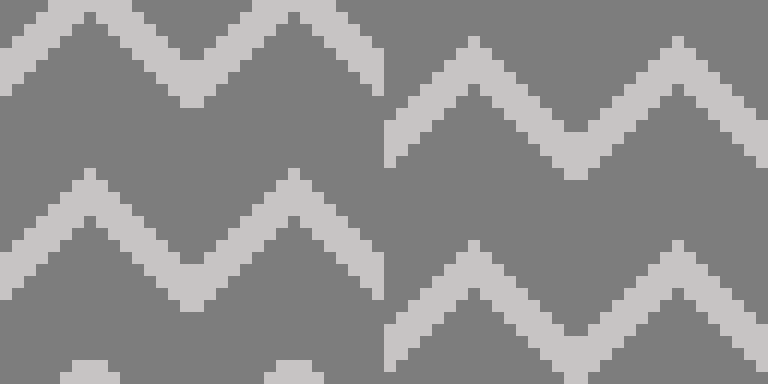
Give the GLSL for this pattern, as a Shadertoy shader.

```glsl
// Pale blocky zigzag bands on grey, in two square tiles with the right one dropped.

// 1 inside a zigzag band, 0 on the ground; p is in blocks, measured from the top left
float zigzag(vec2 p) {
    vec2 block = floor(p);
    float tile = floor(block.x / 32.0);
    vec2 local = mod(block - vec2(0.0, 6.0 * tile), 32.0);

    // Steps sideways from the nearest peak, one peak every 17 blocks
    float fromPeak = abs(mod(local.x + 1.0, 17.0) - 8.0);

    // Two bands per tile, each 4 blocks thick, wrapping at the tile edge
    float depth = mod(local.y - fromPeak + 3.0, 32.0);
    float band = 1.0 - step(3.5, mod(depth, 17.0));

    // The lowest peaks of the left tile are blunt
    bool blunt = tile < 0.5 && block.y == 29.0;
    return blunt && fromPeak < 0.5 ? 0.0 : band;
}

void mainImage(out vec4 fragColor, in vec2 fragCoord) {
    // Average a 4 by 4 grid of samples to smooth the block edges
    float cover = 0.0;
    for (int i = 0; i < 16; i++) {
        vec2 offset = (vec2(i % 4, i / 4) + 0.5) / 4.0 - 0.5;
        vec2 uv = (fragCoord + offset) / iResolution.xy;
        cover += zigzag(vec2(uv.x, 1.0 - uv.y) * vec2(64.0, 32.0)) / 16.0;
    }

    vec3 ground = vec3(0.49);
    vec3 pale = vec3(0.78, 0.77, 0.77);
    fragColor = vec4(mix(ground, pale, cover), 1.0);
}
```
